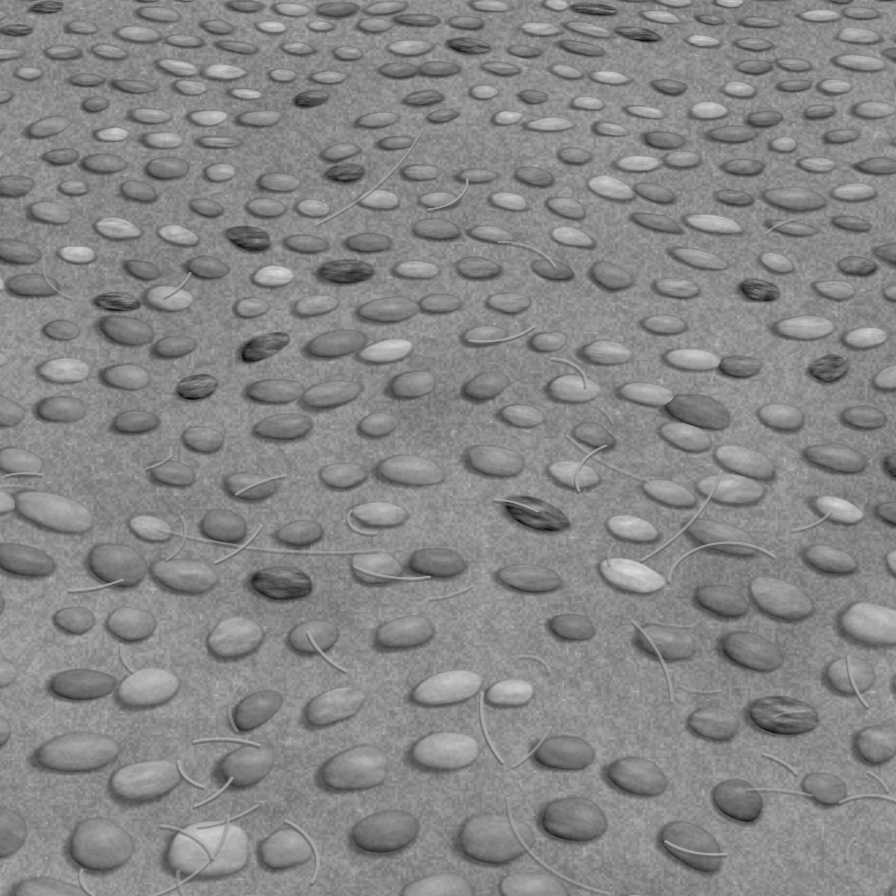
A WebGL 1 fragment shader for this texture:

```glsl
precision highp float;
// Grey pebbles set in mortar, receding in perspective, strewn with dry twigs.
uniform vec2 u_resolution;

const float MORTAR = 0.545;
const float TWIG_LIGHT = 0.68;
const float TWIG_SHADOW = 0.36;

float hash(vec2 p) {
  vec3 q = fract(vec3(p.xyx) * 0.1031);
  q += dot(q, q.yzx + 33.33);
  return fract((q.x + q.y) * q.z);
}

float noise(vec2 p) {
  vec2 i = floor(p), f = fract(p);
  f = f * f * (3.0 - 2.0 * f);
  float low = mix(hash(i), hash(i + vec2(1.0, 0.0)), f.x);
  float high = mix(hash(i + vec2(0.0, 1.0)), hash(i + 1.0), f.x);
  return mix(low, high, f.y);
}

float fbm(vec2 p) {
  float sum = 0.0, amp = 0.5;
  for (int i = 0; i < 4; i++) {
    sum += amp * noise(p);
    p = p * 2.03 + 17.1;
    amp *= 0.5;
  }
  return sum;
}

vec2 rotate(vec2 p, float a) {
  float c = cos(a), s = sin(a);
  return vec2(c * p.x + s * p.y, c * p.y - s * p.x);
}

// Mortar: cloudy patches, fine sandy grain and a few pale specks.
float mortar(vec2 uv, float scale) {
  float cloud = fbm(uv * vec2(6.0, 9.0) + 40.0) - 0.47;
  float grit = fbm(uv * 70.0 / scale + 90.0) - 0.47;
  float grain = noise(uv * 330.0 + 200.0) - 0.5;
  float speck = smoothstep(0.84, 1.0, noise(uv * 210.0 + 500.0));
  return MORTAR + 0.13 * cloud + 0.12 * grit + 0.11 * grain + 0.08 * speck;
}

// Surface tone of one pebble; n is the position scaled to a unit disc.
float pebbleTone(vec2 n, float q, vec2 id) {
  float pick = hash(id + 61.0);
  float rough = step(0.92, hash(id + 67.0));
  float tone = mix(mix(0.43, 0.69, pick), 0.36, rough);
  float vein = fbm(n * vec2(1.6, 3.2) + id * 7.3) - 0.47;
  float veining = mix(0.08, 0.24, hash(id + 71.0)) + 0.35 * rough;
  float lit = dot(n, vec2(0.2, 0.9));
  float underside = smoothstep(0.55, 1.05, q) * max(0.0, dot(n, vec2(-0.45, -0.89)));
  vec2 glint = (n - vec2(0.08, 0.32)) / vec2(0.55, 0.33);
  tone += veining * vein + 0.05 * lit - 0.22 * underside;
  return tone + 0.09 * exp(-dot(glint, glint)) - 0.05 * smoothstep(0.85, 1.0, q);
}

// Pebble of one cell: x coverage, y tone, z shadow thrown on the mortar.
vec3 pebble(vec2 g, vec2 id, float blur) {
  vec2 jitter = vec2(hash(id + 11.0), hash(id + 23.0)) - 0.5;
  float stagger = 0.5 * mod(id.y, 2.0) - 0.25;
  vec2 p = g - id - 0.5 - jitter * vec2(0.36, 0.4) - vec2(stagger, 0.0);
  p = rotate(p, (hash(id + 31.0) - 0.4) * 0.9);
  float size = mix(0.78, 1.08, hash(id + 37.0));
  vec2 r = size * vec2(mix(0.27, 0.42, hash(id + 41.0)), mix(0.27, 0.36, hash(id + 47.0)));
  vec2 n = p / r;
  float wobble = 0.3 * (noise(n * 1.1 + id * 5.7) - 0.5);
  float q = length(n) + wobble;
  float soft = blur / r.y;
  float present = step(0.07, hash(id + 53.0));
  float cover = present * (1.0 - smoothstep(1.0 - soft, 1.0 + soft, q));
  float castDist = length(n + vec2(0.1, 0.13)) + wobble;
  float shadow = present * (1.0 - smoothstep(0.93, 1.16 + soft, castDist));
  return vec3(cover, pebbleTone(n, q, id), shadow);
}

// Distance to an arc through its midpoint, bulging along dir.
float arcDistance(vec2 p, vec2 mid, vec2 dir, float radius, float halfLength) {
  vec2 d = p - mid + dir * radius;
  float along = radius * abs(atan(dir.x * d.y - dir.y * d.x, dot(d, dir)));
  return length(vec2(length(d) - radius, max(0.0, along - halfLength)));
}

// Twigs: a few long ones, many short straws, mostly near the viewer.
float addTwigs(float col, vec2 uv) {
  vec2 squash = vec2(1.0, 1.5);
  for (int i = 0; i < 54; i++) {
    vec2 k = vec2(float(i), 3.0);
    float nearness = pow(hash(k + 5.0), 1.4);
    vec2 mid = vec2(hash(k), nearness * 0.85);
    float a = 6.2832 * hash(k + 9.0);
    float longOne = step(float(i), 11.5);
    float halfLength = mix(0.015, 0.045, hash(k + 13.0)) + longOne * 0.1 * hash(k + 15.0);
    float radius = halfLength * mix(0.8, 4.0, hash(k + 19.0));
    vec2 dir = vec2(cos(a), sin(a));
    float width = mix(0.0019, 0.0009, mid.y);
    vec2 p = uv * squash, m = mid * squash;
    float d = arcDistance(p, m, dir, radius, halfLength);
    float dShade = arcDistance(p + vec2(0.001, 0.005), m, dir, radius, halfLength);
    float strength = mix(0.4, 0.9, hash(k + 27.0));
    col = mix(col, TWIG_SHADOW, 0.75 * strength * (1.0 - smoothstep(width * 0.5, width + 0.0015, dShade)));
    col = mix(col, TWIG_LIGHT, strength * (1.0 - smoothstep(width * 0.5, width + 0.0012, d)));
  }
  return col;
}

void main() {
  vec2 uv = gl_FragCoord.xy / u_resolution;
  // Ground plane: scale halves from the near edge to the far edge.
  float scale = 1.0 - 0.5 * uv.y;
  vec2 g = vec2((uv.x - 0.5) / (scale * 0.115) + 60.0, 22.0 / scale);
  g += vec2(0.3 * sin(g.y * 0.9), 0.08 * g.x + 0.25 * sin(g.x * 0.8));
  float blur = 0.0016 / (0.09 * scale * scale);
  float shadow = 0.0, cover = 0.0, tone = 0.0;
  for (int i = 0; i < 9; i++) {
    vec2 offset = vec2(mod(float(i), 3.0), floor((float(i) + 0.5) / 3.0)) - 1.0;
    vec3 stone = pebble(g, floor(g) + offset, blur);
    shadow = max(shadow, stone.z);
    if (stone.x > cover) { cover = stone.x; tone = stone.y; }
  }
  float col = mortar(uv, scale) * (1.0 - 0.36 * shadow);
  tone += 0.05 * (noise(uv * 300.0) - 0.5);
  col = addTwigs(mix(col, tone, cover), uv);
  gl_FragColor = vec4(vec3(clamp(col, 0.0, 1.0)), 1.0);
}
```
